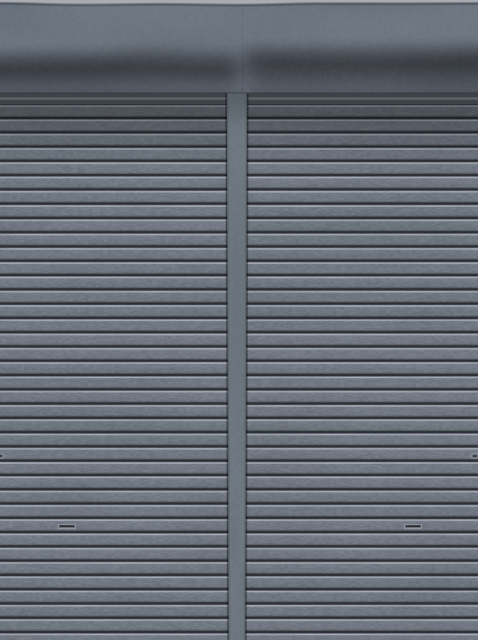
Give the GLSL for this texture, as a Shadertoy shader.

```glsl
// Two grey roller shutters split by a narrow post, under a rounded, dented hood.
// Slats repeat down the canvas by a wrapped distance; each gets a dark groove,
// a lit upper lip, embossed grain and a small tint. Lengths are canvas heights.

const float PITCH = 0.02231;        // slat spacing
const float GROOVE_Y = 0.3629;      // depth of one groove, fixes the phase
const float GROOVE_HALF = 0.00175;
const float LIP_OFFSET = 0.0038;    // lit lip lies just under the groove
const float LIP_HALF = 0.0011;
const float POST_X = 0.3702;
const float POST_HALF_TOP = 0.0163;
const float POST_HALF_BOTTOM = 0.0130;
const float HOOD_TOP = 0.0075;
const float HOOD_BOTTOM = 0.146;
const float RAIL_BOTTOM = 0.163;
const float GRAIN = 0.075;
const vec2 SLOT_POS = vec2(0.1045, 0.823);
const vec2 SLOT_HALF = vec2(0.0130, 0.0029);
const float SLOT_STEP = 0.541;
const float LOCK_Y = 0.7125;

const vec3 FACE = vec3(0.445, 0.475, 0.515);
const vec3 LIP = vec3(0.66, 0.68, 0.72);
const vec3 GROOVE = vec3(0.17, 0.175, 0.195);
const vec3 POST = vec3(0.425, 0.462, 0.495);
const vec3 HOOD = vec3(0.425, 0.46, 0.50);
const vec3 HOOD_SHADE = vec3(0.215, 0.225, 0.25);
const vec3 SKY_EDGE = vec3(0.66, 0.67, 0.70);

float hash(vec2 p) {
    p = fract(p * vec2(0.1031, 0.1130));
    p += dot(p, p.yx + 33.33);
    return fract((p.x + p.y) * p.x * 97.0);
}

float noise(vec2 p) {
    vec2 i = floor(p), f = fract(p);
    f = f * f * (3.0 - 2.0 * f);
    return mix(mix(hash(i), hash(i + vec2(1, 0)), f.x),
               mix(hash(i + vec2(0, 1)), hash(i + vec2(1, 1)), f.x), f.y);
}

// Smooth coverage of the region where d is negative.
float cover(float d, float soft) { return 1.0 - smoothstep(-soft, soft, d); }

float box(vec2 p, vec2 halfSize) {
    vec2 q = abs(p) - halfSize;
    return length(max(q, 0.0)) + min(max(q.x, q.y), 0.0);
}

vec3 slats(vec2 p, float soft) {
    float row = (p.y - GROOVE_Y) / PITCH;
    float id = floor(row + 0.5);
    float d = (row - id) * PITCH;
    float side = step(POST_X, p.x);
    float below = fract(row);

    // Face shading, tint per slat, streaked emboss
    float tint = hash(vec2(id + 60.0, side * 7.0 + 3.0)) - 0.5;
    vec3 col = FACE * mix(1.03, 0.95, below) + tint * vec3(0.022, 0.012, 0.020);
    float grain = noise(p * vec2(170, 430)) * 0.6 + noise(p * vec2(330, 620) + 19.0) * 0.4;
    col += (grain - 0.5) * GRAIN;
    col *= 0.98 + 0.04 * noise(p * vec2(9, 14));

    // Soft falloff above the groove, lip, then the groove itself
    col *= 1.0 - 0.26 * smoothstep(-0.0052, -0.0015, d) * step(d, 0.0);
    float lipWear = 0.75 + 0.25 * noise(vec2(p.x * 25.0, id * 5.0));
    col = mix(col, LIP, lipWear * cover(abs(d - LIP_OFFSET) - LIP_HALF, soft));
    col = mix(col, GROOVE, 0.96 * cover(abs(d) - GROOVE_HALF, soft));

    // Shade cast by the hood
    return col * mix(0.66, 1.0, smoothstep(0.15, 0.27, p.y));
}

vec3 hood(vec2 p, float soft) {
    float joint = p.x - 0.379;
    float right = smoothstep(-0.02, 0.02, joint);
    float wave = 0.007 * (noise(vec2(p.x * 9.0, 2.0)) - 0.5);
    float darkY = mix(0.109, 0.099, right) + wave;
    float shade = smoothstep(darkY - 0.045, darkY, p.y);
    shade *= 1.0 - 0.42 * smoothstep(darkY, 0.138, p.y);
    shade *= 1.0 - 0.35 * exp(-joint * joint * 2500.0);
    vec3 col = mix(HOOD, HOOD_SHADE, shade * 0.9);
    col += 0.035 * (noise(p * vec2(7, 28)) - 0.5) + 0.016 * (noise(p * 260.0) - 0.5);
    col -= 0.022 * cover(abs(joint) - 0.001, soft);
    col -= 0.012 * cover(abs(p.x - 0.485) - 0.0006, soft);
    col *= 1.0 - 0.3 * cover(abs(p.y - HOOD_BOTTOM) - 0.0016, soft);
    float rim = HOOD_TOP + 0.003 * (noise(vec2(p.x * 8.0, 5.0)) - 0.5);
    col *= 1.0 - 0.22 * cover(abs(p.y - rim) - 0.0015, soft);
    return mix(col, SKY_EDGE, cover(p.y - rim + 0.003, soft));
}

void mainImage(out vec4 fragColor, in vec2 fragCoord) {
    vec2 p = vec2(fragCoord.x, iResolution.y - fragCoord.y) / iResolution.y;
    float soft = max(0.75 / iResolution.y, 0.0007);
    vec3 col = slats(p, soft);

    // Finger slots and edge locks, one per shutter
    for (int i = 0; i < 2; i++) {
        vec2 q = p - SLOT_POS - vec2(float(i) * SLOT_STEP, 0.0);
        col = mix(col, LIP * 0.86, cover(box(q, SLOT_HALF) - 0.001, soft));
        col = mix(col, GROOVE, cover(box(q + vec2(0, 0.0007), SLOT_HALF - 0.0012), soft));
        vec2 k = (p - vec2(float(i) * 0.742, LOCK_Y)) * vec2(0.55, 1.0);
        col = mix(col, LIP * 0.8, cover(length(k) - 0.0045, soft));
        col = mix(col, GROOVE * 1.4, cover(length(k) - 0.0022, soft));
    }

    // Dark top rail, then the tapering post with shaded edges
    float rail = 0.55 + 0.25 * cover(abs(p.y - 0.154) - 0.002, soft);
    col = mix(col, FACE * rail, cover(p.y - RAIL_BOTTOM, soft));
    float edge = abs(p.x - POST_X) - mix(POST_HALF_TOP, POST_HALF_BOTTOM, p.y);
    col *= 1.0 - 0.45 * cover(edge - 0.0022, 0.0015);
    vec3 post = POST * (0.97 + 0.06 * noise(p * vec2(60, 12)));
    post += 0.018 * (noise(p * 300.0) - 0.5);
    post *= mix(0.82, 1.0, smoothstep(0.145, 0.21, p.y));
    post *= 1.0 - 0.16 * smoothstep(-0.004, 0.0, edge);
    col = mix(col, post, cover(edge, soft));

    col = mix(col, hood(p, soft), cover(p.y - HOOD_BOTTOM, soft));
    fragColor = vec4(clamp(col, 0.0, 1.0), 1.0);
}
```
